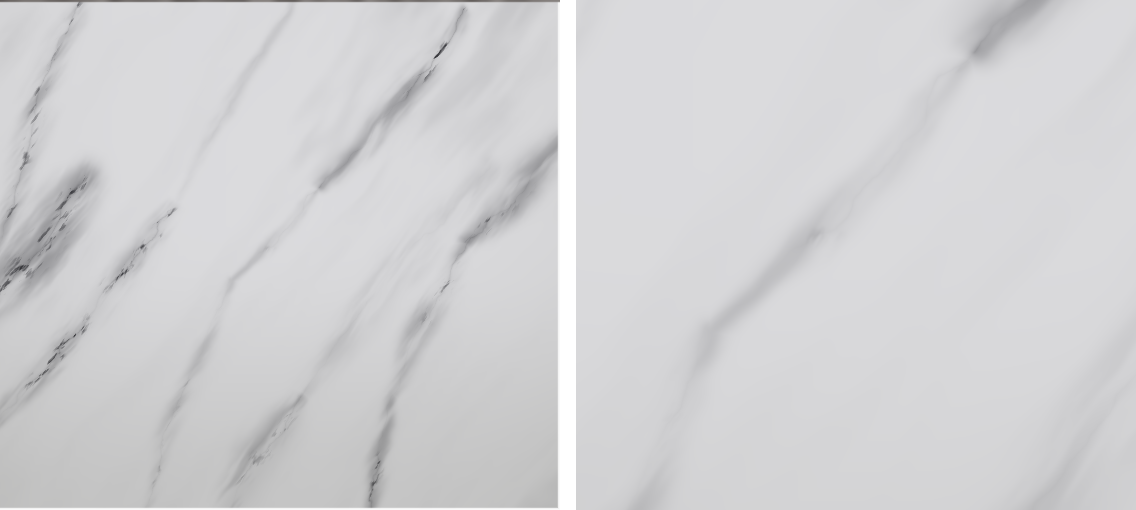
Left: the whole. Right: its middle third, enlarged.
This texture is drawn by a Shadertoy shader. Its source:

```glsl
const vec3 TOP_TONE = vec3(0.857, 0.857, 0.866);
const vec3 LOW_TONE = vec3(0.772, 0.772, 0.772);
const vec3 EDGE_WHITE = vec3(0.98);
const vec3 TOP_STRIP = vec3(0.46, 0.44, 0.43);
const float GRAIN_ANGLE = 0.92;
const float CLOUD_DEPTH = 0.055;
const float HAIR_WIDTH = 0.0022;
const float HAIR_DEPTH = 0.10;
const float FLECK_DEPTH = 0.48;
const float BORDER = 0.004;
const int VEINS = 12;

// Vein runs: lower end xy, upper end xy, in canvas heights
const vec4 RUN[VEINS] = vec4[VEINS](
    vec4(-0.02, 0.17, 0.35, 0.60), vec4(-0.02, 0.50, 0.15, 1.02),
    vec4(-0.04, 0.39, 0.18, 0.65), vec4(0.27, -0.02, 0.46, 0.46),
    vec4(0.46, 0.46, 0.63, 0.64), vec4(0.63, 0.64, 0.91, 0.98),
    vec4(0.43, -0.02, 0.58, 0.21), vec4(0.58, 0.21, 0.95, 0.67),
    vec4(0.72, -0.02, 0.77, 0.22), vec4(0.77, 0.22, 0.92, 0.53),
    vec4(0.92, 0.53, 1.13, 0.76), vec4(0.35, 0.60, 0.58, 1.01));

// Vein looks: halo width, halo depth, fleck amount
const vec3 LOOK[VEINS] = vec3[VEINS](
    vec3(0.026, 0.19, 0.9), vec3(0.026, 0.15, 0.6),
    vec3(0.060, 0.23, 0.7), vec3(0.017, 0.09, 0.15),
    vec3(0.012, 0.09, 0.1), vec3(0.025, 0.20, 1.0),
    vec3(0.036, 0.18, 0.3), vec3(0.036, 0.07, 0.0),
    vec3(0.019, 0.15, 0.7), vec3(0.023, 0.15, 0.5),
    vec3(0.034, 0.20, 0.7), vec3(0.012, 0.06, 0.0));

float hash(vec2 p) {
    return fract(sin(dot(p, vec2(127.1, 311.7))) * 43758.545);
}

float noise(vec2 p) {
    vec2 i = floor(p), f = fract(p);
    f = f * f * (3.0 - 2.0 * f);
    return mix(mix(hash(i), hash(i + vec2(1, 0)), f.x),
               mix(hash(i + vec2(0, 1)), hash(i + vec2(1, 1)), f.x), f.y);
}

float fbm(vec2 p) {
    float sum = 0.0, amp = 0.52;
    for (int i = 0; i < 5; i++) {
        sum += amp * noise(p);
        p = mat2(1.6, 1.2, -1.2, 1.6) * p + 7.3;
        amp *= 0.5;
    }
    return sum;
}

// Stretched along the grain: x is along, y is across
float streaks(vec2 g, vec2 freq) {
    return 0.6 * noise(g * freq) + 0.27 * noise(g * freq * 2.1 + 5.7)
         + 0.13 * noise(g * freq * 4.3 + 11.9);
}

vec2 wobble(vec2 p, float freq, float amount) {
    return (vec2(fbm(p * freq), fbm(p * freq + 31.4)) - 0.5) * amount;
}

// x: distance to the run, y: position along it from 0 to 1
vec2 runDistance(vec2 p, vec4 run) {
    vec2 a = p - run.xy, b = run.zw - run.xy;
    float along = clamp(dot(a, b) / dot(b, b), 0.0, 1.0);
    return vec2(length(a - b * along), along);
}

void mainImage(out vec4 fragColor, in vec2 fragCoord) {
    vec2 p = fragCoord / iResolution.y;
    float aspect = iResolution.x / iResolution.y;
    float px = 1.0 / iResolution.y;
    float c = cos(GRAIN_ANGLE), s = sin(GRAIN_ANGLE);
    vec2 grain = vec2(c * p.x + s * p.y, c * p.y - s * p.x);
    grain += wobble(p, 4.0, 0.05);

    // Lit ground, dimmer toward the bottom and the sides
    float side = abs(p.x / aspect - 0.5) * 2.0;
    float light = smoothstep(-0.02, 0.56, p.y) - 0.22 * side * side * side;
    vec3 color = mix(LOW_TONE, TOP_TONE, light);

    // Faint smears along the grain
    float patches = smoothstep(0.48, 0.72, fbm(p * 2.6 + 3.1));
    float smear = smoothstep(0.42, 0.85, streaks(grain + 2.0, vec2(4.0, 19.0)));
    float shade = CLOUD_DEPTH * smear * (0.2 + patches);

    // Veins: soft halo, broken hairline, dark flecks
    vec2 soft = p + wobble(p, 5.0, 0.06);
    vec2 fine = soft + wobble(p, 24.0, 0.022);
    float body = mix(0.25, 1.15, smoothstep(0.25, 0.75, streaks(grain, vec2(9.0, 46.0))));
    float broken = smoothstep(0.38, 0.68, noise(p * 13.0 + 4.0));
    float fleckNoise = smoothstep(0.52, 0.74, streaks(grain + 9.0, vec2(45.0, 130.0)));
    float halo = 0.0, hair = 0.0, fleck = 0.0;
    for (int i = 0; i < VEINS; i++) {
        vec3 look = LOOK[i];
        vec2 wide = runDistance(soft, RUN[i]);
        vec2 thin = runDistance(fine, RUN[i]);
        float width = look.x * mix(0.5, 1.0, sin(3.14159 * wide.y));
        float r = wide.x / width, core = thin.x / (0.36 * width);
        halo = max(halo, look.y * exp(-r * r));
        hair = max(hair, (0.15 + look.z) * exp(-thin.x / HAIR_WIDTH));
        fleck = max(fleck, look.z * exp(-core * core));
    }
    shade += halo * body + HAIR_DEPTH * hair * (0.25 + 0.75 * broken);
    shade += FLECK_DEPTH * fleck * fleckNoise * broken;
    color -= shade * vec3(1.0, 1.0, 0.985);
    color = max(color, vec3(0.2));

    // Thin slab borders
    float white = max(smoothstep(px, -px, p.y - BORDER),
                      smoothstep(-px, px, p.x - aspect + BORDER));
    color = mix(color, EDGE_WHITE, white);
    float strip = smoothstep(-px, px, p.y - 1.0 + BORDER);
    color = mix(color, TOP_STRIP + 0.15 * (noise(p * 40.0) - 0.5), strip);

    fragColor = vec4(color, 1.0);
}
```
